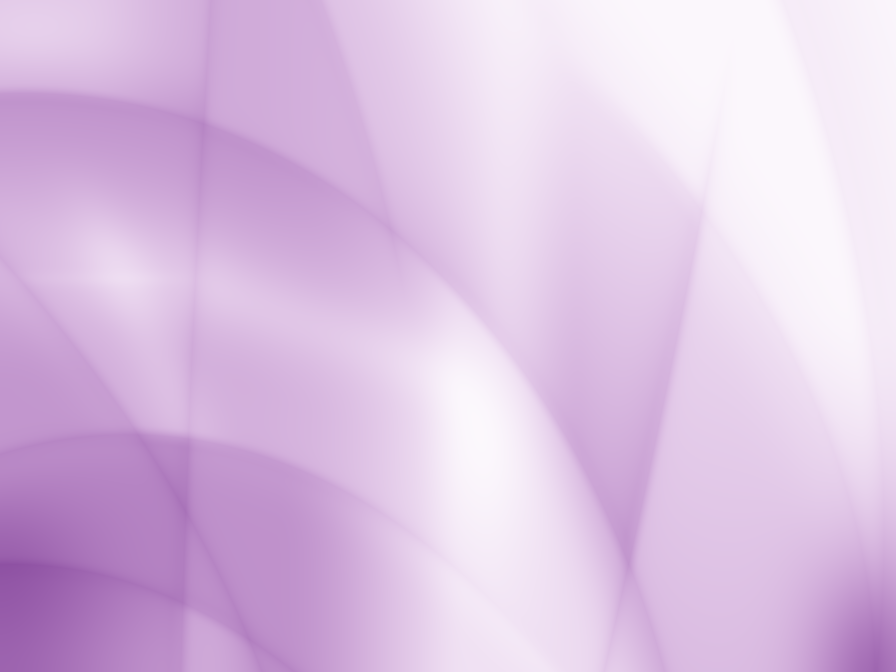
This background is drawn by a Shadertoy shader. Its source:

```glsl
// Translucent lilac veils: long arcs and bowed lines split the canvas into
// softly shaded panels. Signed distances mask the panels, a scalar depth
// (0 = white, larger = deeper violet) is blended per panel and then tinted.

// Signed distance to an ellipse, positive outside (first order).
float ellipseSide(vec2 p, vec2 center, vec2 radii) {
    vec2 q = (p - center) / radii;
    float k = length(q);
    return (k - 1.0) * k / length(q / radii);
}

// Signed distance to the curve x = a + b*y + c*y*y, positive to the right.
float bowSide(vec2 p, float a, float b, float c) {
    float slope = b + 2.0 * c * p.y;
    return (p.x - a - p.y * (b + c * p.y)) / sqrt(1.0 + slope * slope);
}

// Coverage of the positive side of an edge with a given softness.
float cover(float d, float softness) {
    return smoothstep(-softness, softness, d);
}

// Smooth bell along one axis.
float bell(float d, float width) {
    return exp(-d * d / (width * width));
}

// Elliptical glow.
float glow(vec2 p, vec2 center, vec2 radii) {
    vec2 q = (p - center) / radii;
    return exp(-dot(q, q));
}

// Soft dark seam where two veils meet.
float seam(float d) {
    return exp(-abs(d) / 0.011);
}

// Panels above the great arc, left of the pale ridge.
float upperVeils(vec2 p, float great, float mast, float fold) {
    float left = 0.22 + 0.09 * smoothstep(0.12, 0.31, p.x) + 0.07 * bell(great, 0.06);
    left -= 0.04 * glow(p, vec2(0.05, 0.95), vec2(0.10, 0.06));
    float middle = 0.33 - 0.03 * smoothstep(0.35, 0.55, p.x);
    float right = 0.225 * bell(max(fold, 0.0), 0.2) + 0.01;
    right += 0.04 * bell(great, 0.07) * smoothstep(0.85, 0.65, p.x);
    return mix(mix(left, middle, cover(mast, 0.014)), right, cover(fold, 0.018));
}

// Sail-shaped panels on the right, on both sides of the slanted line.
float rightSails(vec2 p, float slant, float sail, float rim) {
    float leftSail = (0.37 - 0.32 * p.y) * smoothstep(0.73, 0.87, p.x);
    leftSail += 0.04 * bell(slant, 0.05) * smoothstep(0.75, 0.4, p.y);
    float rightSail = 0.25 - 0.17 * p.y - 0.05 * bell(sail, 0.07);
    float inside = mix(leftSail, rightSail, cover(slant, 0.016));
    float outside = 0.02 + 0.03 * bell(sail, 0.07) + 0.08 * smoothstep(0.55, 0.2, p.y);
    outside += 0.045 * cover(rim, 0.03) * bell(max(rim, 0.0), 0.12);
    return mix(inside, outside, cover(sail, 0.028) * smoothstep(0.73, 0.85, p.x));
}

// Panels held by the great arc, down to the lower left corner.
float innerVeils(vec2 p, float great, float mid, float low, float mast, float diagonal) {
    float depth = mix(0.25, 0.15, smoothstep(0.45, 0.75, p.x));
    float foldDepth = mix(0.16, 0.05, smoothstep(0.35, 0.7, p.x))
                    + 0.09 * smoothstep(0.76, 0.93, p.x);
    float foldWidth = mix(0.17, 0.06, smoothstep(0.3, 0.8, p.x));
    depth += foldDepth * bell(great, foldWidth);

    // Pale slanting ray, with shade below it
    float ray = (p.y - 0.528 + 0.395 * (p.x - 0.444)) * 0.93;
    float raySpan = smoothstep(0.24, 0.34, p.x) * smoothstep(0.75, 0.6, p.x);
    depth -= 0.05 * bell(ray, 0.05) * raySpan;
    depth += 0.06 * smoothstep(0.0, -0.13, ray) * smoothstep(0.62, 0.35, p.x);

    // Upright beam and pale lights
    float beam = smoothstep(0.61, 0.69, p.x) * smoothstep(0.92, 0.72, p.x);
    depth -= 0.04 * beam + 0.09 * glow(p, vec2(0.71, 0.37), vec2(0.10, 0.21));
    depth -= 0.07 * glow(p, vec2(0.18, 0.59), vec2(0.14, 0.08));
    depth -= 0.02 * bell(p.y - 0.585, 0.012) * smoothstep(0.34, 0.2, p.x);
    float shaft = p.x - 0.18 + 0.43 * (p.y - 0.59);
    depth -= 0.06 * bell(shaft, 0.05) * smoothstep(0.8, 0.6, p.y);

    // Deeper panel left of the diagonal
    float leftPanel = 0.32 + 0.09 * smoothstep(0.62, 0.42, p.y);
    leftPanel -= 0.04 * bell(diagonal, 0.05);
    depth = mix(depth, leftPanel, cover(-diagonal, 0.018));

    // Panel under the middle arc
    float band = mix(0.43, 0.15, smoothstep(0.41, 0.7, p.x)) - 0.03 * beam;
    band += 0.05 * cover(-mast, 0.014) + 0.13 * glow(p, vec2(0.0, 0.17), vec2(0.14, 0.09));
    band -= 0.04 * bell(mid, 0.05);
    depth = mix(depth, band, cover(-mid, 0.016));

    // Corner under the lowest arc
    float corner = mix(0.66, 0.48, smoothstep(0.0, 0.27, p.x));
    corner -= 0.05 * smoothstep(0.15, 0.0, p.y);
    float wedge = 0.34 + 0.09 * smoothstep(0.31, 0.42, p.x);
    return mix(depth, mix(corner, wedge, cover(mast, 0.02)), cover(-low, 0.016));
}

// Tint from white to deep violet.
vec3 violet(float depth) {
    vec3 linearLoss = vec3(0.48, 1.0, 0.38);
    vec3 deepLoss = vec3(0.25, 0.0, 0.22);
    return 1.0 - depth * (linearLoss + deepLoss * depth);
}

void mainImage(out vec4 fragColor, in vec2 fragCoord) {
    vec2 p = fragCoord / iResolution.xy * vec2(1.3333, 1.0);

    // Arcs and bowed lines
    float great = ellipseSide(p, vec2(0.035, -0.406), vec2(1.007, 1.267));
    float mid = ellipseSide(p, vec2(0.191, -2.012), vec2(1.215, 2.365));
    float low = ellipseSide(p, vec2(0.017, -1.715), vec2(1.042, 1.875));
    float mast = bowSide(p, 0.269, 0.027, 0.018);
    float diagonal = bowSide(p, 0.39, -0.378, -0.41);
    float fold = bowSide(p, 0.637, 0.06, -0.22);
    float slant = bowSide(p, 0.899, 0.232, -0.03);
    float sail = bowSide(p, 1.302, -0.013, -0.53);
    float rim = bowSide(p, 1.305, 0.1, -0.24);

    // Panels
    float outer = upperVeils(p, great, mast, fold) + rightSails(p, slant, sail, rim);
    outer += 0.38 * glow(p, vec2(1.31, -0.02), vec2(0.10, 0.20));
    float depth = innerVeils(p, great, mid, low, mast, diagonal);
    depth = mix(depth, outer, cover(great, 0.016));

    // Seams
    depth += 0.05 * (seam(great) + seam(mast) + seam(mid) * smoothstep(0.9, 0.5, p.x));
    depth += 0.05 * (seam(low) + seam(diagonal));
    depth += 0.035 * seam(fold) * smoothstep(0.52, 0.66, p.y);
    depth += 0.06 * seam(slant) * smoothstep(1.0, 0.6, p.y);
    depth += 0.025 * (seam(sail) * smoothstep(0.9, 0.7, p.y) + seam(rim));
    fragColor = vec4(violet(clamp(depth, 0.0, 0.8)), 1.0);
}
```
